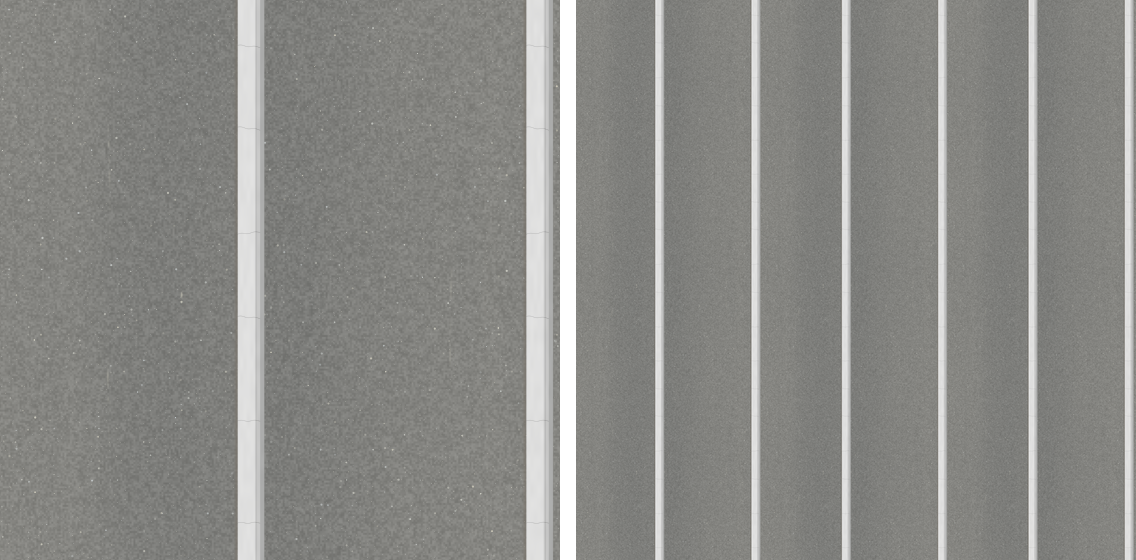
Left, the tile; right, the same tile 3 across and 3 down.
A Shadertoy shader for this texture:

```glsl
const float TAU = 6.2831853;

// Layout, in canvas units
const vec2 STRIPE_START = vec2(0.4245, 0.9400);
const float PAINT_END = 0.0310;
const float BEVEL_END = 0.0400;
const float SHADE_END = 0.0475;
const float RIM_WIDTH = 0.0080;
const float EDGE_BLUR = 0.0009;
const float JOINTS = 6.0;
const float JOINT_WIDTH = 0.0011;

// Colours
const vec3 ASPHALT_DARK = vec3(0.483, 0.485, 0.474);
const vec3 ASPHALT_LIGHT = vec3(0.535, 0.533, 0.515);
const vec3 PAINT = vec3(0.875, 0.875, 0.873);
const vec3 BEVEL = vec3(0.780, 0.780, 0.778);
const vec3 SHADE = vec3(0.675, 0.678, 0.675);
const vec3 RIM = vec3(0.465, 0.440, 0.405);
const vec3 WARM = vec3(1.0, 0.95, 0.78);
const vec3 COOL = vec3(0.85, 0.93, 1.0);

// Wear
const float GRAIN = 0.085;
const float MOTTLE = 0.030;
const int STREAKS = 4;
// x, y, half length, strength
const vec4 STREAK[STREAKS] = vec4[](
    vec4(0.325, 0.486, 0.022, 0.28), vec4(0.194, 0.680, 0.110, 0.09),
    vec4(0.194, 0.300, 0.110, 0.09), vec4(0.806, 0.490, 0.230, 0.05));

float hash(vec2 cell, float seed) {
    uvec2 q = uvec2(cell) * uvec2(1597u, 3571u);
    uint n = q.x ^ (q.y + uint(seed) * 7919u);
    n = (n ^ (n >> 15)) * 73244475u;
    n = (n ^ (n >> 15)) * 73244475u;
    n ^= n >> 16;
    return float(n & 65535u) / 65535.0;
}

// Value noise that wraps after a whole number of cells
float noise(vec2 uv, vec2 cells, float seed) {
    vec2 p = uv * cells, i = floor(p), f = fract(p);
    f = f * f * (3.0 - 2.0 * f);
    vec2 a = mod(i, cells), b = mod(i + 1.0, cells);
    return mix(mix(hash(a, seed), hash(vec2(b.x, a.y), seed), f.x),
               mix(hash(vec2(a.x, b.y), seed), hash(b, seed), f.x), f.y);
}

// Scattered bright grains, each kept inside its own cell
vec3 specks(vec2 uv, float cells, float chance, float strength, float seed) {
    vec2 p = uv * cells, cell = mod(floor(p), cells);
    vec2 centre = 0.3 + 0.4 * vec2(hash(cell, seed), hash(cell, seed + 1.0));
    float radius = mix(0.13, 0.28, hash(cell, seed + 2.0));
    float glow = 1.0 - smoothstep(0.2 * radius, radius, length(fract(p) - centre));
    float power = hash(cell, seed + 3.0);
    vec3 tint = mix(COOL, WARM, hash(cell, seed + 5.0));
    return tint * glow * strength * mix(0.3, 1.0, power * power)
         * step(hash(cell, seed + 4.0), chance);
}

vec3 asphalt(vec2 uv) {
    float tone = 0.44 + 0.38 * cos(TAU * (uv.x - 0.94))
               + 0.07 * sin(TAU * (3.0 * uv.x + 0.1)) + 0.04 * cos(TAU * uv.y);
    tone += 0.25 * (noise(uv, vec2(24.0, 2.0), 11.0) - 0.5);
    vec3 color = mix(ASPHALT_DARK, ASPHALT_LIGHT, clamp(tone, 0.0, 1.0));

    color += GRAIN * (noise(uv, vec2(300.0), 21.0) - 0.5);
    color += MOTTLE * (noise(uv, vec2(120.0), 22.0) - 0.5);
    color += specks(uv, 150.0, 0.22, 0.12, 31.0);
    color += specks(uv, 88.0, 0.09, 0.30, 41.0);

    // Faint broken streaks along the road
    for (int i = 0; i < STREAKS; i++) {
        vec4 s = STREAK[i];
        float bend = 0.002 * sin(TAU * 2.0 * uv.y);
        float across = 1.0 - smoothstep(0.0005, 0.0028, abs(uv.x - s.x - bend));
        float along = 1.0 - smoothstep(0.5, 1.0, abs(uv.y - s.y) / s.z);
        float broken = smoothstep(0.3, 0.8, noise(uv, vec2(8.0, 70.0), 51.0));
        color += WARM * s.w * across * along * broken;
    }
    return color;
}

// Hairline joints across the paint, one per vertical cell
float joint(float x, float y) {
    float p = y * JOINTS, cell = mod(floor(p), JOINTS);
    float height = 0.5 + 0.3 * (hash(vec2(cell, 0.0), 61.0) - 0.5);
    float slope = 2.0 * (hash(vec2(cell, 1.0), 62.0) - 0.5);
    float d = fract(p) - height - slope * (x - 0.5 * PAINT_END) - 0.006 * sin(x * 260.0);
    return 1.0 - smoothstep(0.3, 1.5, abs(d) / JOINTS / JOINT_WIDTH);
}

void mainImage(out vec4 fragColor, in vec2 fragCoord) {
    vec2 uv = fragCoord / iResolution.xy;
    float blur = max(EDGE_BLUR, 0.75 / iResolution.x);
    vec3 color = asphalt(uv);
    float dust = noise(uv, vec2(160.0, 40.0), 71.0) - 0.5;

    for (int i = 0; i < 2; i++) {
        float x = fract(uv.x - STRIPE_START[i] + 0.5) - 0.5;
        vec4 edge = smoothstep(-blur, blur, x - vec4(0.0, PAINT_END, BEVEL_END, SHADE_END));

        // Brown rim on the left, layered stripe to its right
        float rim = smoothstep(-RIM_WIDTH, -0.2 * RIM_WIDTH, x) * (1.0 - edge.x);
        color = mix(color, RIM, 0.6 * rim);
        vec3 stripe = mix(mix(PAINT, BEVEL, edge.y), SHADE, edge.z);
        stripe -= 0.05 * (1.0 - smoothstep(0.0, 0.0015, abs(x - PAINT_END - 0.003)));
        stripe += 0.025 * dust - 0.075 * joint(x, uv.y) * (1.0 - edge.z);
        color = mix(color, stripe, edge.x * (1.0 - edge.w));
    }
    fragColor = vec4(color, 1.0);
}
```
